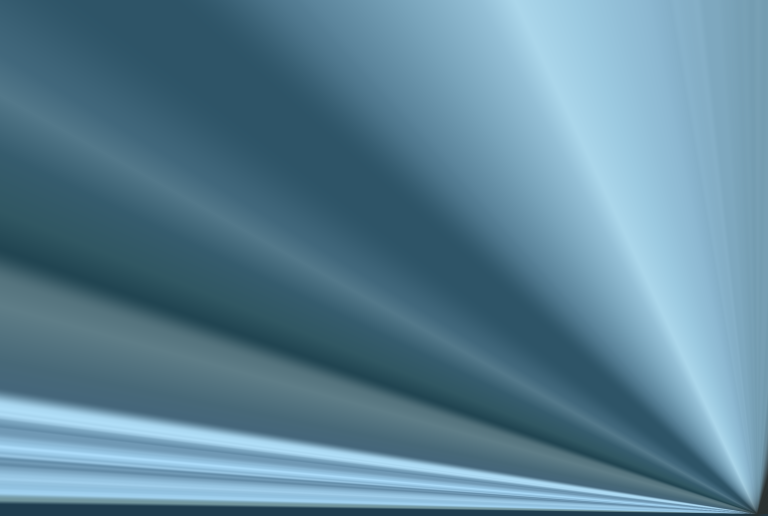
A WebGL 2 fragment shader for this background:

```glsl
#version 300 es
precision highp float;
// Steel-blue fan of light: soft rays spread from an apex in the lower right.
// Colour depends on the angle around the apex, built as a chain of ramps,
// with fine noise streaks on top and a small dark glow at the apex.

uniform vec2 u_resolution;
out vec4 fragColor;

const vec2 APEX = vec2(0.986, 0.004);
const vec3 NAVY = vec3(0.12, 0.24, 0.31);
const vec3 DEEP_TEAL = vec3(0.13, 0.27, 0.32);
const vec3 DARK_BLUE = vec3(0.18, 0.33, 0.405);
const vec3 SLATE = vec3(0.27, 0.40, 0.48);
const vec3 GREY_TEAL = vec3(0.37, 0.49, 0.53);
const vec3 RIDGE = vec3(0.325, 0.47, 0.54);
const vec3 STRIPE_DARK = vec3(0.41, 0.57, 0.68);
const vec3 STRIPE_LIGHT = vec3(0.63, 0.82, 0.94);
const vec3 PALE = vec3(0.67, 0.84, 0.92);
const vec3 HAZE = vec3(0.46, 0.62, 0.70);
const vec3 SHADOW = vec3(0.16, 0.19, 0.19);

float hash(float n) {
    return fract(sin(n * 127.1) * 43758.5453);
}

float noise(float x) {
    float i = floor(x);
    float f = fract(x);
    return mix(hash(i), hash(i + 1.0), f * f * (3.0 - 2.0 * f));
}

// Linear ramp, which leaves a crease at each end
vec3 ramp(vec3 base, vec3 next, float from, float to, float a) {
    return mix(base, next, clamp((a - from) / (to - from), 0.0, 1.0));
}

// Eased ramp
vec3 ease(vec3 base, vec3 next, float from, float to, float a) {
    return mix(base, next, smoothstep(from, to, a));
}

// Narrow bright stripes just above the floor
vec3 lowStripes(float a) {
    vec3 c = ease(NAVY, vec3(0.46, 0.60, 0.63), 0.012, 0.019, a);
    c = ease(c, STRIPE_LIGHT, 0.019, 0.029, a);
    c = ease(c, STRIPE_LIGHT * 0.95, 0.034, 0.045, a);
    c = ease(c, STRIPE_DARK, 0.050, 0.065, a);
    c = ease(c, STRIPE_LIGHT, 0.067, 0.086, a);
    c = ease(c, STRIPE_DARK, 0.090, 0.108, a);
    c = ease(c, vec3(0.69, 0.87, 0.97), 0.110, 0.138, a);
    return ease(c, SLATE, 0.141, 0.166, a);
}

// Broad dark rays across the left and middle
vec3 middleRays(vec3 c, float a) {
    c = ramp(c, vec3(0.28, 0.41, 0.47), 0.166, 0.200, a);
    c = ramp(c, GREY_TEAL, 0.200, 0.268, a);
    c = ramp(c, vec3(0.33, 0.45, 0.49), 0.268, 0.303, a);
    c = ease(c, DEEP_TEAL, 0.298, 0.338, a);
    c = ramp(c, vec3(0.19, 0.34, 0.385), 0.338, 0.380, a);
    c = ramp(c, vec3(0.21, 0.36, 0.43), 0.380, 0.446, a);
    c = ramp(c, RIDGE, 0.446, 0.505, a);
    c = ramp(c, vec3(0.26, 0.41, 0.49), 0.505, 0.545, a);
    return ease(c, DARK_BLUE, 0.530, 0.650, a);
}

// Pale beam with its creased crest, then haze toward the right
vec3 paleBeam(vec3 c, float a) {
    c = ease(c, vec3(0.34, 0.50, 0.59), 0.720, 0.860, a);
    c = ramp(c, vec3(0.47, 0.64, 0.73), 0.840, 0.965, a);
    c = ramp(c, vec3(0.58, 0.75, 0.84), 0.965, 1.075, a);
    c = ramp(c, PALE, 1.075, 1.130, a);
    c = ramp(c, vec3(0.61, 0.79, 0.88), 1.130, 1.230, a);
    c = ramp(c, vec3(0.54, 0.71, 0.81), 1.230, 1.370, a);
    c = ramp(c, HAZE, 1.370, 1.580, a);
    return ease(c, SHADOW, 1.620, 1.880, a);
}

// Fine streaks, strong in the low stripes and faint in the haze
float streaks(float a) {
    float low = smoothstep(0.012, 0.03, a) * (1.0 - smoothstep(0.12, 0.16, a));
    float haze = smoothstep(1.25, 1.5, a);
    return 0.13 * low * (noise(a * 260.0) - 0.5)
         + 0.03 * haze * (noise(a * 75.0) - 0.5);
}

vec3 fan(vec2 uv, float aspect) {
    vec2 d = (uv - APEX) * vec2(aspect, 1.0);
    float a = atan(d.y, -d.x);
    vec3 c = paleBeam(middleRays(lowStripes(a), a), a) + streaks(a);
    return mix(c, SHADOW, exp(-length(d) / 0.022));
}

void main() {
    float aspect = u_resolution.x / u_resolution.y;
    vec3 sum = vec3(0.0);
    // 3 x 3 samples smooth the rays where they converge
    for (int i = 0; i < 9; i++) {
        vec2 offset = (vec2(float(i % 3), float(i / 3)) - 1.0) / 3.0;
        sum += fan((gl_FragCoord.xy + offset) / u_resolution, aspect);
    }
    fragColor = vec4(sum / 9.0, 1.0);
}
```
